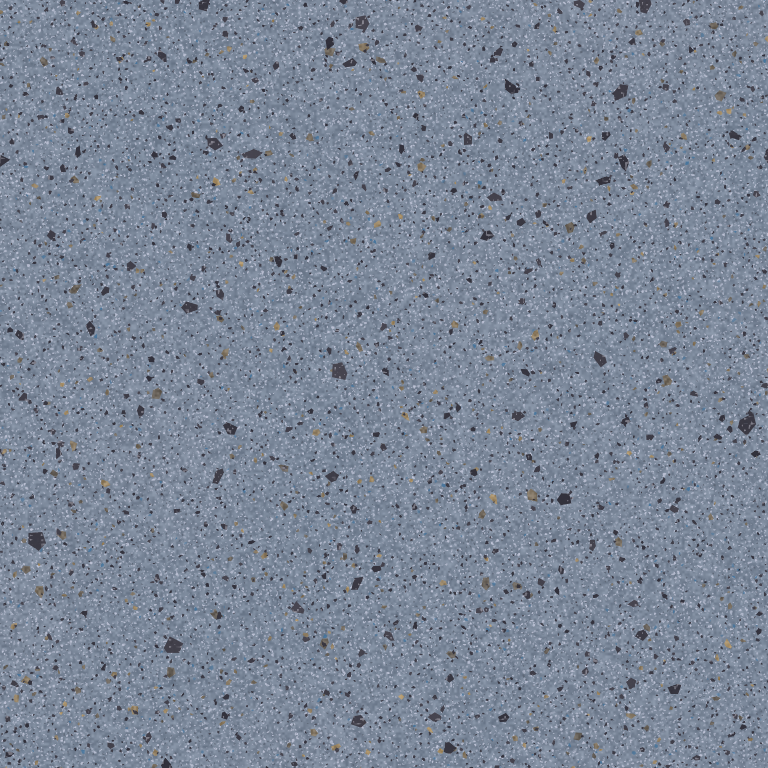
This texture is drawn by a Shadertoy shader. Its source:

```glsl
// Speckled blue-grey composite stone: a finely grained base strewn with pale
// flecks, blue specks, ochre chips and dark angular chips. Every kind of grain
// is a rotated grid of random convex polygons, layered from fine to coarse.

const vec3 BASE_BLUE  = vec3(0.480, 0.530, 0.602);
const vec3 SLATE      = vec3(0.350, 0.385, 0.445);
const vec3 PALE_LILAC = vec3(0.735, 0.755, 0.830);
const vec3 SPECK_BLUE = vec3(0.260, 0.450, 0.610);
const vec3 DULL_BROWN = vec3(0.400, 0.370, 0.335);
const vec3 OCHRE      = vec3(0.680, 0.570, 0.390);
const vec3 CHARCOAL   = vec3(0.175, 0.170, 0.210);
const vec3 SOFT_BLACK = vec3(0.270, 0.260, 0.300);
const float TAU = 6.2831853;

// Integer hash: three random values in 0..1 for a cell and a seed
vec3 hash3(vec2 cell, int seed) {
    uvec3 v = uvec3(ivec3(ivec2(cell), seed));
    v = v * 1664525u + 1013904223u;
    v.x += v.y * v.z; v.y += v.z * v.x; v.z += v.x * v.y;
    v ^= v >> 16u;
    v.x += v.y * v.z; v.y += v.z * v.x; v.z += v.x * v.y;
    return vec3(v >> 8u) / 16777216.0;
}

mat2 rotation(float angle) {
    float c = cos(angle), s = sin(angle);
    return mat2(c, s, -s, c);
}

// Smooth value noise in 0..1
float valueNoise(vec2 p, int seed) {
    vec2 i = floor(p), f = fract(p);
    f = f * f * (3.0 - 2.0 * f);
    float low  = mix(hash3(i, seed).x, hash3(i + vec2(1, 0), seed).x, f.x);
    float high = mix(hash3(i + vec2(0, 1), seed).x, hash3(i + vec2(1, 1), seed).x, f.x);
    return mix(low, high, f.y);
}

// Distance to an irregular five-sided grain
float grainDistance(vec2 p, float radius, vec2 cell, int seed) {
    float d = -1.0;
    for (int i = 0; i < 5; i++) {
        vec3 h = hash3(cell, seed + 10 + i);
        float angle = (float(i) + 0.6 * (h.x - 0.5)) * TAU / 5.0;
        d = max(d, dot(p, vec2(cos(angle), sin(angle))) - radius * mix(0.5, 1.0, h.y));
    }
    return d;
}

// One layer of grains: x is coverage, y a random tint per grain.
// Radii are fractions of a cell; density is the share of occupied cells.
vec2 grains(vec2 uv, float cells, float density, vec2 radii, float pixel, int seed) {
    vec2 p = rotation(float(seed) * 0.37) * uv * cells;
    vec2 cell = floor(p);
    vec3 pick = hash3(cell, seed);
    if (pick.x > density) return vec2(0.0);
    vec3 place = hash3(cell, seed + 1);
    float radius = mix(radii.x, radii.y, pick.y * pick.y);
    float margin = min(1.35 * radius, 0.5);
    vec2 q = rotation(place.z * TAU) * (p - cell - mix(vec2(margin), vec2(1.0 - margin), place.xy));
    q.y *= mix(1.0, 1.65, hash3(cell, seed + 2).x);
    float d = grainDistance(q, radius, cell, seed) / cells;
    return vec2(1.0 - smoothstep(-0.65 * pixel, 0.65 * pixel, d), pick.z);
}

// Grainy base with a faint broad drift
vec3 stoneBase(vec2 uv) {
    float fine   = valueNoise(uv * 290.0, 501) - 0.5;
    float medium = valueNoise(uv * 120.0, 502) - 0.5;
    float broad  = valueNoise(uv * 5.0, 503) - 0.5;
    return BASE_BLUE + 0.13 * fine + 0.045 * medium + broad * vec3(0.018, 0.012, 0.010);
}

vec3 addPale(vec3 color, vec2 grain) {
    return mix(color, PALE_LILAC, grain.x * mix(0.25, 1.0, grain.y));
}

vec3 addOchre(vec3 color, vec2 grain, float mottle) {
    vec3 tint = mix(DULL_BROWN, OCHRE, grain.y * grain.y) + 0.20 * (mottle - 0.5);
    return mix(color, tint, grain.x * 0.92);
}

// Dark chips carry a few small grey glints
vec3 addDark(vec3 color, vec2 grain, float mottle) {
    vec3 tint = mix(CHARCOAL, SOFT_BLACK, grain.y);
    tint += 0.28 * smoothstep(0.68, 0.95, mottle);
    return mix(color, tint, grain.x * 0.95);
}

void mainImage(out vec4 fragColor, in vec2 fragCoord) {
    vec2 uv = fragCoord / iResolution.y;
    float pixel = 1.0 / iResolution.y;
    float mottle = valueNoise(uv * 330.0, 504);
    vec3 color = stoneBase(uv);

    // Fine grains
    vec2 slate = grains(uv, 175.0, 0.22, vec2(0.20, 0.34), pixel, 20);
    color = mix(color, SLATE, slate.x * 0.8);
    for (int i = 0; i < 3; i++) {
        float cells = 150.0 + 17.0 * float(i);
        color = addPale(color, grains(uv, cells, 0.44, vec2(0.18, 0.36), pixel, 50 + 30 * i));
    }
    vec2 blue = grains(uv, 90.0, 0.07, vec2(0.15, 0.28), pixel, 150);
    color = mix(color, SPECK_BLUE, blue.x * mix(0.4, 0.9, blue.y));

    // Ochre chips, small then large
    color = addOchre(color, grains(uv, 72.0, 0.10, vec2(0.15, 0.32), pixel, 180), mottle);
    color = addOchre(color, grains(uv, 31.0, 0.14, vec2(0.12, 0.27), pixel, 210), mottle);

    // Dark chips, small to large
    color = addDark(color, grains(uv, 118.0, 0.25, vec2(0.17, 0.34), pixel, 240), 0.0);
    color = addDark(color, grains(uv, 56.0, 0.21, vec2(0.15, 0.32), pixel, 270), mottle);
    color = addDark(color, grains(uv, 24.0, 0.15, vec2(0.16, 0.31), pixel, 300), mottle);

    fragColor = vec4(color, 1.0);
}
```
